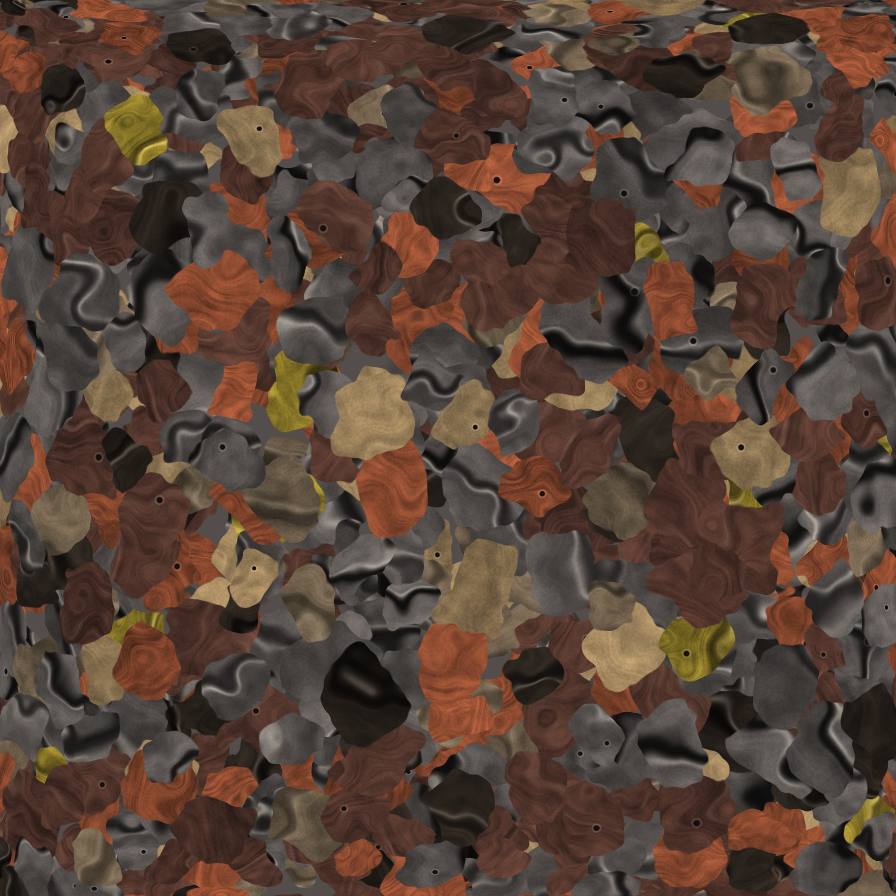
Write a WebGL 2 fragment shader that draws this pattern.

```glsl
#version 300 es
precision highp float;
// Collage of overlapping ragged scraps of metal, rusty wood and pale hide.
// Layers of jittered grid cells are painted back to front; each cell holds one
// wobbly rounded box with its own material. Scraps are squeezed near the borders.

uniform vec2 u_resolution;
out vec4 fragColor;

const int LAYERS = 5;
const float CELL = 0.085;            // grid spacing, canvas units
const float MIN_RADIUS = 0.026;
const float MAX_RADIUS = 0.045;
const float JITTER = 0.8;            // centre offset, in cells
const float WOBBLE = 0.026;          // broad outline distortion
const float RAGGED = 0.007;          // fine outline distortion
const vec2 SQUEEZE_LOW = vec2(1.2, 0.6);   // left, bottom
const vec2 SQUEEZE_HIGH = vec2(0.6, 3.0);  // right, top
const float SQUEEZE_WIDTH = 0.045;

// Materials, with cumulative shares and per-material grain and gloss
const int KINDS = 7;
const vec3 COLOURS[KINDS] = vec3[](
    vec3(0.325, 0.305, 0.295),   // steel
    vec3(0.310, 0.200, 0.165),   // dark wood
    vec3(0.530, 0.280, 0.180),   // rust
    vec3(0.150, 0.125, 0.105),   // soot
    vec3(0.420, 0.360, 0.285),   // clay
    vec3(0.590, 0.490, 0.345),   // hide
    vec3(0.520, 0.450, 0.150));  // brass
const float SHARES[KINDS] = float[](0.37, 0.63, 0.78, 0.84, 0.92, 0.98, 1.0);
const float GRAIN[KINDS] = float[](0.18, 0.50, 0.55, 0.40, 0.25, 0.18, 0.50);
const float GLOSS[KINDS] = float[](1.0, 0.25, 0.12, 0.8, 0.5, 0.15, 0.7);

vec4 hash4(vec3 p) {
    vec4 h = fract(p.xyzx * vec4(0.1031, 0.1030, 0.0973, 0.1099));
    h += dot(h, h.wzxy + 33.33);
    return fract((h.xxyz + h.yzzw) * h.zywx);
}

float hash(vec2 p) {
    vec3 h = fract(p.xyx * 0.1031);
    h += dot(h, h.yzx + 33.33);
    return fract((h.x + h.y) * h.z);
}

float noise(vec2 p) {
    vec2 i = floor(p), f = fract(p);
    f = f * f * (3.0 - 2.0 * f);
    return mix(mix(hash(i), hash(i + vec2(1, 0)), f.x),
               mix(hash(i + vec2(0, 1)), hash(i + vec2(1, 1)), f.x), f.y);
}

vec2 noise2(vec2 p) {
    return vec2(noise(p), noise(p + 57.3)) - 0.5;
}

mat2 rotation(float a) {
    return mat2(cos(a), sin(a), -sin(a), cos(a));
}

// Packs scraps more tightly towards the borders
vec2 squeeze(vec2 p) {
    vec2 low = SQUEEZE_LOW * exp(-p / SQUEEZE_WIDTH);
    vec2 high = SQUEEZE_HIGH * exp((p - 1.0) / SQUEEZE_WIDTH);
    return p + SQUEEZE_WIDTH * (high - low);
}

// Signed distance to a ragged rounded box
float scrapDistance(vec2 d, float radius, float aspect, vec2 seed) {
    d += WOBBLE * noise2(d * 24.0 + seed) + RAGGED * noise2(d * 85.0 + seed);
    d = abs(d * vec2(aspect, 1.0 / aspect));
    return pow(dot(d * d, d), 1.0 / 3.0) - radius;
}

// Surface colour; v is the position in radii from the scrap centre
vec3 material(vec2 v, vec4 look, vec2 seed) {
    int kind = 0;
    for (int k = 0; k < KINDS - 1; k++) kind += int(look.x > SHARES[k]);
    float grain = GRAIN[kind], gloss = GLOSS[kind];

    // Long fibres bent by a broad fold, plus fine speckle
    float fold = noise(v * 1.3 + seed);
    float bend = v.y + 1.4 * (fold - 0.5);
    float fibre = 0.65 * noise(vec2(v.x * 1.2, bend * 7.0) + seed)
                + 0.35 * noise(vec2(v.x * 2.5, bend * 19.0) + seed) - 0.5;
    float speckle = noise(v * 22.0 + seed) - 0.5;
    float mottle = noise(v * 3.0 + seed + 9.0) - 0.5;
    float shade = 0.84 + 0.32 * look.y + grain * fibre + 0.12 * speckle + 0.25 * mottle;

    // Polished relief: soft roll, dark crease and a thin highlight beside it
    float ridge = bend - (look.z - 0.5) * 2.4;
    float crease = smoothstep(0.42, 0.05, abs(ridge));
    float glint = exp(-pow((ridge - 0.42) * 9.0, 2.0)) * noise(v * 2.0 + seed);
    shade *= 1.0 + gloss * (0.18 * sin(bend * 3.0 + look.w * 6.3) - 0.65 * crease);
    vec3 colour = COLOURS[kind] * shade + 0.30 * gloss * glint * vec3(1.0, 0.97, 0.9);

    // A few scraps carry a small drilled hole with a pale rim
    float hole = length(v - 0.9 * (look.zw - 0.5));
    float drilled = step(0.86, fract(look.w * 17.0));
    colour += 0.10 * drilled * smoothstep(0.05, 0.0, abs(hole - 0.12));
    return mix(colour, vec3(0.07, 0.06, 0.05), drilled * smoothstep(0.11, 0.06, hole));
}

void main() {
    vec2 q = squeeze(gl_FragCoord.xy / u_resolution);
    float edge = 0.6 * length(fwidth(q));
    vec3 colour = COLOURS[0];

    for (int layer = 0; layer < LAYERS; layer++) {
        vec2 grid = q / CELL + float(layer) * vec2(0.37, 0.61) + 20.0;
        vec2 home = floor(grid);
        for (int j = -1; j <= 1; j++)
        for (int i = -1; i <= 1; i++) {
            vec2 cell = home + vec2(i, j);
            vec4 form = hash4(vec3(cell, float(layer) + 3.0));
            vec4 look = hash4(vec3(cell.yx, float(layer) + 41.0));
            vec2 d = (grid - cell - 0.5 - JITTER * (form.xy - 0.5)) * CELL;
            if (dot(d, d) > 0.0075) continue;

            vec2 seed = form.zw * 90.0 + 30.0;
            float radius = mix(MIN_RADIUS, MAX_RADIUS, form.z);
            d = rotation((form.w - 0.5) * 1.8) * d;
            float gap = scrapDistance(d, radius, mix(0.8, 1.25, look.w), seed);
            float cover = smoothstep(edge, -edge, gap);
            if (cover <= 0.0) continue;
            vec2 v = rotation(look.y * 6.3) * d / radius;
            colour = mix(colour, material(v, look, seed), cover);
        }
    }
    fragColor = vec4(clamp(colour, 0.0, 1.0), 1.0);
}
```
